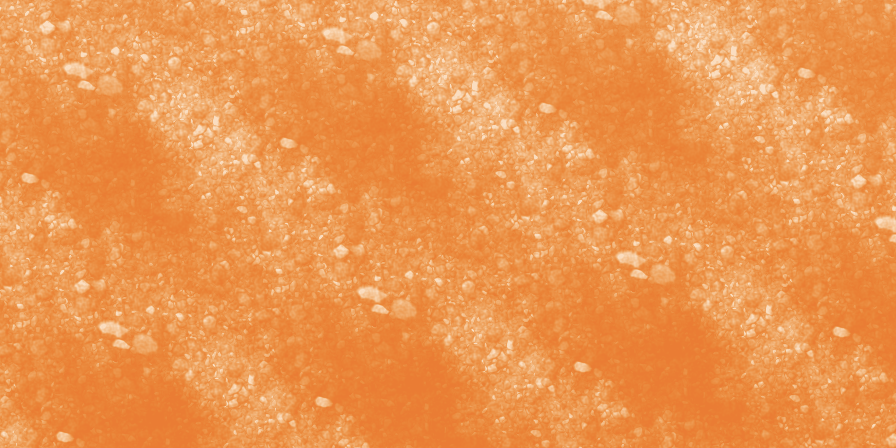
Write a Shadertoy shader that draws this texture.

```glsl
// Orange gravelly soil: repeating drifts of pebbles, grit and a few pale stones.

const float TAU = 6.2831853;
const float TILE_SIZE = 0.583;               // in canvas heights
const vec2 TILE_ORIGIN = vec2(0.177, 0.844);
const vec2 TILE_AXIS = vec2(0.991, 0.134);
const vec2 LIGHT_DIR = vec2(-0.25, 0.97);
const float CREVICE_TONE = -0.75;

// Pale stones: centre.xy and radii.zw in tile units
const vec4 PALE_STONES[4] = vec4[4](
    vec4(0.0, 0.0, 0.058, 0.027), vec4(0.11, -0.075, 0.050, 0.038),
    vec4(0.02, -0.062, 0.032, 0.018), vec4(0.755, -0.385, 0.034, 0.018));

vec3 hash3(vec2 p) {
    vec3 a = fract(p.xyx * vec3(0.1031, 0.1030, 0.0973));
    a += dot(a, a.yxz + 33.33);
    return fract((a.xxy + a.yzz) * a.zyx);
}

vec2 rotate(vec2 p, float angle) {
    float c = cos(angle), s = sin(angle);
    return vec2(c * p.x + s * p.y, c * p.y - s * p.x);
}

float cornerSlope(vec2 id, vec2 offset, float period, float seed) {
    float angle = TAU * hash3(mod(id, period) + seed).x;
    return dot(vec2(cos(angle), sin(angle)), offset);
}

// Gradient noise that repeats once per tile
float noise(vec2 q, float period, float seed) {
    vec2 p = q * period, id = floor(p), f = p - id;
    vec2 w = f * f * f * (f * (f * 6.0 - 15.0) + 10.0);
    vec2 e = vec2(1.0, 0.0);
    return mix(
        mix(cornerSlope(id, f, period, seed),
            cornerSlope(id + e, f - e, period, seed), w.x),
        mix(cornerSlope(id + e.yx, f - e.yx, period, seed),
            cornerSlope(id + 1.0, f - 1.0, period, seed), w.x), w.y);
}

// Relative distance to an ellipse with one broken facet; 1 on the rim
float stoneDistance(vec2 offset, vec2 radii, float angle) {
    vec2 e = rotate(offset, angle) / radii;
    return max(length(e), dot(e, vec2(0.95, 0.85)));
}

float coverage(float d, float softness) {
    return 1.0 - smoothstep(1.0 - softness, 1.0 + softness, d);
}

// Lays lit pebbles with dark crevices over the tone below them
float pebbles(float below, vec2 q, float count, float seed, float density, float pixel) {
    vec2 p = q * count, cell = floor(p);
    float tone = below;
    for (int j = -1; j <= 1; j++) {
        for (int i = -1; i <= 1; i++) {
            vec2 id = cell + vec2(i, j);
            vec2 key = mod(id, count) + seed;
            vec3 place = hash3(key), form = hash3(key + 57.0);
            if (place.z > density) continue;
            vec2 offset = p - id - 0.5 - 0.5 * (place.xy - 0.5);
            float radius = mix(0.32, 0.58, form.x);
            vec2 radii = radius * vec2(1.0, mix(0.55, 0.9, fract(form.x * 7.3)));
            float d = stoneDistance(offset, radii, TAU * form.y);
            float shade = mix(-0.2, 1.2, form.z * form.z) - 0.3 * d * d
                        + 0.6 * dot(offset, LIGHT_DIR) / radius;
            float softness = 0.18 + 0.5 * pixel * count / radius;
            tone = mix(tone, CREVICE_TONE, 1.0 - smoothstep(0.95, 1.45, d));
            tone = mix(tone, shade, coverage(d, softness));
        }
    }
    return tone;
}

// Diagonal drifts of light ground and shaded hollows
float drifts(vec2 q) {
    float wobble = 0.25 * noise(q, 4.0, 11.0) + 0.18 * noise(q, 9.0, 23.0);
    float band = cos(TAU * (q.x + q.y - 0.12 + wobble));
    float columns = -cos(TAU * (q.x - 0.05 + wobble));
    float rows = cos(TAU * (q.y - 0.05 + wobble));
    float light = 0.68 * band + 0.5 * columns + 0.3 * rows
                + 0.95 * noise(q, 7.0, 31.0) + 0.7 * noise(q, 13.0, 37.0);
    return light < 0.0 ? light / (1.0 - 0.28 * light) : light;
}

vec3 soilColour(float tone) {
    float t = clamp(tone, -1.6, 2.5);
    return vec3(0.925, 0.580, 0.290) + t * vec3(0.012, 0.080, 0.105)
         + t * t * vec3(0.004, 0.014, 0.032);
}

void mainImage(out vec4 fragColor, in vec2 fragCoord) {
    vec2 canvas = fragCoord / iResolution.xy;
    vec2 p = fragCoord / iResolution.y - TILE_ORIGIN;
    vec2 q = vec2(dot(p, TILE_AXIS), dot(p, vec2(-TILE_AXIS.y, TILE_AXIS.x))) / TILE_SIZE;
    float pixel = 1.0 / (iResolution.y * TILE_SIZE);

    // Ragged outlines
    vec2 rough = q + 0.012 * vec2(noise(q, 36.0, 3.0), noise(q, 36.0, 71.0));

    // Grit, then ever larger pebbles, muted inside the hollows
    float ground = drifts(q);
    float grit = 0.8 * noise(q, 24.0, 61.0) + 0.7 * noise(q, 50.0, 43.0)
               + 0.8 * noise(q, 92.0, 19.0);
    float grain = pebbles(-0.2, rough, 43.0, 5.0, 0.8, pixel);
    grain = pebbles(grain, rough, 25.0, 83.0, 0.45, pixel);
    grain = pebbles(grain, rough, 15.0, 141.0, 0.24, pixel);
    float contrast = mix(0.65, 1.2, smoothstep(-1.0, 0.5, ground));
    float tone = 0.12 + ground + contrast * (grain + grit);
    tone += (canvas.y - 0.5) * (0.7 + 0.6 * canvas.x);

    // Pale stones
    for (int i = 0; i < 4; i++) {
        vec4 stone = PALE_STONES[i];
        vec2 offset = fract(rough - stone.xy + 0.5) - 0.5;
        float d = stoneDistance(offset, stone.zw, -0.3);
        float shade = (i == 1 ? 1.1 : 2.1) + 0.4 * dot(offset, LIGHT_DIR) / stone.w;
        tone -= 0.5 * (1.0 - smoothstep(1.0, 1.5, d));
        tone = mix(tone, shade + 0.8 * grit, 0.9 * coverage(d, 0.18 + 0.5 * pixel / stone.w));
    }

    fragColor = vec4(soilColour(tone), 1.0);
}
```
